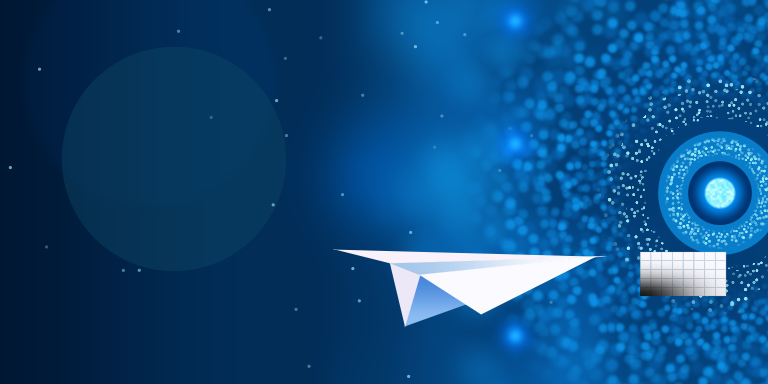
A Shadertoy shader for this background:

```glsl
// A paper plane glides over a night-blue field toward a glowing ringed eye.
// Dots come from hashed cells: a log-polar grid makes them grow away from the
// eye, and a plain grid scatters the stars. Units: canvas height = 1.
#define EYE vec2(1.875, 0.497)
#define MOON vec2(0.453, 0.586)
#define MOON_RADIUS 0.292
#define IRIS_RADIUS 0.161
#define PUPIL_RADIUS 0.083
#define CORE_RADIUS 0.039
#define NIGHT vec3(0.0, 0.09, 0.20)
#define DEEP vec3(0.005, 0.175, 0.34)
#define BLUE vec3(0.02, 0.37, 0.67)
#define AZURE vec3(0.05, 0.55, 0.86)
#define ICE vec3(0.62, 0.93, 0.98)
#define PAPER vec3(0.98, 0.98, 1.0)

const float TAU = 6.2831853;

vec2 hash2(vec2 p) {
    vec3 q = fract(p.xyx * vec3(0.1031, 0.1030, 0.0973));
    q += dot(q, q.yzx + 33.33);
    return fract((q.xx + q.yz) * q.zy);
}

float noise(vec2 p) {
    vec2 i = floor(p), f = fract(p);
    f = f * f * (3.0 - 2.0 * f);
    vec2 e = vec2(0.0, 1.0);
    return mix(mix(hash2(i).x, hash2(i + e.yx).x, f.x),
               mix(hash2(i + e).x, hash2(i + 1.0).x, f.x), f.y);
}

// One jittered dot per cell; columns repeat after "wrap" cells
float scatter(vec2 q, float wrap, float seed, float size, float soft, float density) {
    float best = 0.0;
    for (int j = -1; j <= 1; j++)
    for (int i = -1; i <= 1; i++) {
        vec2 cell = floor(q) + vec2(i, j);
        vec2 id = vec2(mod(cell.x, wrap), cell.y) + seed * vec2(17.0, 31.0);
        vec2 kind = hash2(id + 71.0);
        float d = length(q - cell - hash2(id));
        float dotShape = 1.0 - smoothstep(size * (1.0 - soft), size, d);
        best = max(best, dotShape * (0.35 + 0.65 * kind.y) * step(kind.x, density));
    }
    return best;
}

// Log-polar cells, "count" of them around the circle
vec2 polarCells(vec2 d, float count) {
    return vec2(atan(d.y, d.x), log(max(length(d), 0.001))) * count / TAU;
}

float glow(vec2 p, vec2 center, float radius) {
    vec2 d = (p - center) / radius;
    return exp(-dot(d, d));
}

float disc(float d, float radius, float px) {
    return clamp((radius - d) / px + 0.5, 0.0, 1.0);
}

float edge(vec2 p, vec2 a, vec2 b) {
    vec2 e = normalize(b - a);
    return e.x * (p.y - a.y) - e.y * (p.x - a.x);
}

float triangle(vec2 p, vec2 a, vec2 b, vec2 c, float px) {
    float side = sign(edge(c, a, b));
    float inside = side * min(side * edge(p, a, b) * side,
                   min(side * edge(p, b, c) * side, side * edge(p, c, a) * side));
    inside = min(side * edge(p, a, b), min(side * edge(p, b, c), side * edge(p, c, a)));
    return clamp(inside / px + 0.8, 0.0, 1.0);
}

vec3 backdrop(vec2 p, float px) {
    vec3 col = mix(NIGHT, DEEP, smoothstep(-0.05, 0.65, p.x));
    col += vec3(0.0, 0.014, 0.03) * disc(length(p - vec2(0.39, 0.79)), 0.326, 0.03);
    float cloud = 0.35 + 0.65 * noise(p * 6.0 + 3.0);
    col = mix(col, BLUE, smoothstep(0.78, 1.2, p.x) * cloud);
    col = mix(col, vec3(0.0, 0.38, 0.75), 0.6 * glow(p, vec2(0.99, 0.54), 0.14));
    col = mix(col, AZURE, 0.75 * glow(p, vec2(1.18, 0.52), 0.12));
    col = mix(col, AZURE, 0.5 * glow(p, vec2(1.13, 0.93), 0.15));
    // Veiled moon
    float moon = disc(length(p - MOON), MOON_RADIUS, px);
    col = mix(col, vec3(0.05, 0.28, 0.40), 0.42 * moon);
    // Stars, sparse on the left
    float density = mix(0.12, 0.42, smoothstep(0.6, 1.0, p.x));
    float stars = scatter(p / 0.11, 999.0, 5.0, 0.05, 0.5, density);
    return mix(col, vec3(0.55, 0.82, 0.96), 0.8 * stars * (1.0 - smoothstep(1.4, 1.5, p.x)));
}

vec3 drawEye(vec3 col, vec2 p, float px) {
    vec2 d = p - EYE;
    float r = length(d);
    col = mix(col, vec3(0.01, 0.23, 0.45), 0.85 * (1.0 - smoothstep(0.22, 0.62, r)));
    // Soft lights, from far and blurred to near and small
    float far = smoothstep(0.42, 0.6, r) * (1.0 - smoothstep(0.72, 0.95, r));
    col = mix(col, AZURE, 0.5 * far * scatter(polarCells(d, 36.0), 36.0, 1.0, 0.8, 1.0, 0.7));
    float field = smoothstep(0.23, 0.34, r) * (1.0 - smoothstep(0.5, 0.7, r));
    for (float i = 0.0; i < 3.0; i++) {
        float count = 60.0 + 14.0 * i;
        float lights = scatter(polarCells(d, count), count, 2.0 + i, 0.55, 0.75, 0.75);
        col = mix(col, mix(BLUE, AZURE * 1.1, i * 0.5), 0.85 * field * lights);
    }
    // Sparkling halo and iris
    float halo = smoothstep(0.19, 0.21, r) * (1.0 - smoothstep(0.22, 0.34, r));
    float sparks = scatter(polarCells(d, 96.0), 96.0, 7.0, 0.32, 0.4, 0.2 + 0.6 * halo);
    col = mix(col, ICE, sparks * smoothstep(0.0, 0.4, halo));
    col = mix(col, vec3(0.03, 0.49, 0.79), disc(r, IRIS_RADIUS, px));
    float band = smoothstep(0.095, 0.108, r) * (1.0 - smoothstep(0.135, 0.148, r));
    col = mix(col, ICE, band * scatter(polarCells(d, 80.0), 80.0, 9.0, 0.5, 0.5, 0.85));
    // Pupil and core
    vec3 pupil = mix(vec3(0.0, 0.58, 1.0), vec3(0.0, 0.2, 0.44), smoothstep(0.03, 0.08, r));
    col = mix(col, pupil, disc(r, PUPIL_RADIUS, px));
    vec3 core = mix(vec3(0.4, 0.92, 1.0), vec3(0.85, 1.0, 0.98), noise(p * 170.0));
    return mix(col, core, disc(r, CORE_RADIUS, 0.006));
}

vec3 drawCard(vec3 col, vec2 p, float px) {
    vec2 uv = (p - vec2(1.667, 0.229)) / vec2(0.224, 0.115);
    vec2 q = abs(uv - 0.5) * vec2(0.224, 0.115) - vec2(0.112, 0.0575);
    vec2 grid = abs(fract(uv * vec2(8.0, 5.0)) - 0.5);
    float lines = max(smoothstep(0.41, 0.48, grid.x), smoothstep(0.41, 0.48, grid.y));
    vec3 card = mix(PAPER, vec3(0.68, 0.76, 0.84), 0.65 * lines);
    card *= 1.0 - 0.9 * exp(-dot(uv * vec2(1.7, 2.4), uv * vec2(1.7, 2.4)));
    return mix(col, card, disc(max(q.x, q.y), 0.0, px));
}

vec3 drawPlane(vec3 col, vec2 p, float px) {
    vec2 nose = vec2(1.549, 0.331), tail = vec2(0.88, 0.349), hinge = vec2(1.016, 0.315);
    vec2 keel = vec2(1.055, 0.151), fold = vec2(1.094, 0.284), tip = vec2(1.253, 0.182);
    float along = smoothstep(1.02, 1.5, p.x);
    vec3 shade = mix(vec3(0.28, 0.53, 0.86), vec3(0.55, 0.74, 0.95), smoothstep(0.28, 0.16, p.y));
    col = mix(col, shade.bgr.bgr, triangle(p, fold, vec2(1.214, 0.208), keel, px));
    col = mix(col, vec3(0.93, 0.91, 0.97), triangle(p, hinge, fold, keel, px));
    col = mix(col, mix(vec3(0.64, 0.78, 0.92), PAPER, along), triangle(p, hinge, nose, fold, px));
    col = mix(col, vec3(0.98, 0.95, 0.98), triangle(p, tail, nose, hinge, px));
    return mix(col, PAPER, triangle(p, fold, nose, tip, px));
}

void mainImage(out vec4 fragColor, in vec2 fragCoord) {
    float px = 1.0 / iResolution.y;
    vec2 p = fragCoord * px;
    vec3 col = drawEye(backdrop(p, px), p, px);
    // Column of three bright beads
    for (float i = 0.0; i < 3.0; i++) {
        vec2 bead = vec2(1.342, 0.945 - 0.32 * i - 0.09 * i * (i - 1.0));
        col = mix(col, vec3(0.0, 0.45, 1.0), 0.9 * glow(p, bead, 0.036));
        col += vec3(0.1, 0.25, 0.1) * glow(p, bead, 0.018);
    }
    col = drawCard(col, p, px);
    fragColor = vec4(drawPlane(col, p, px), 1.0);
}
```
